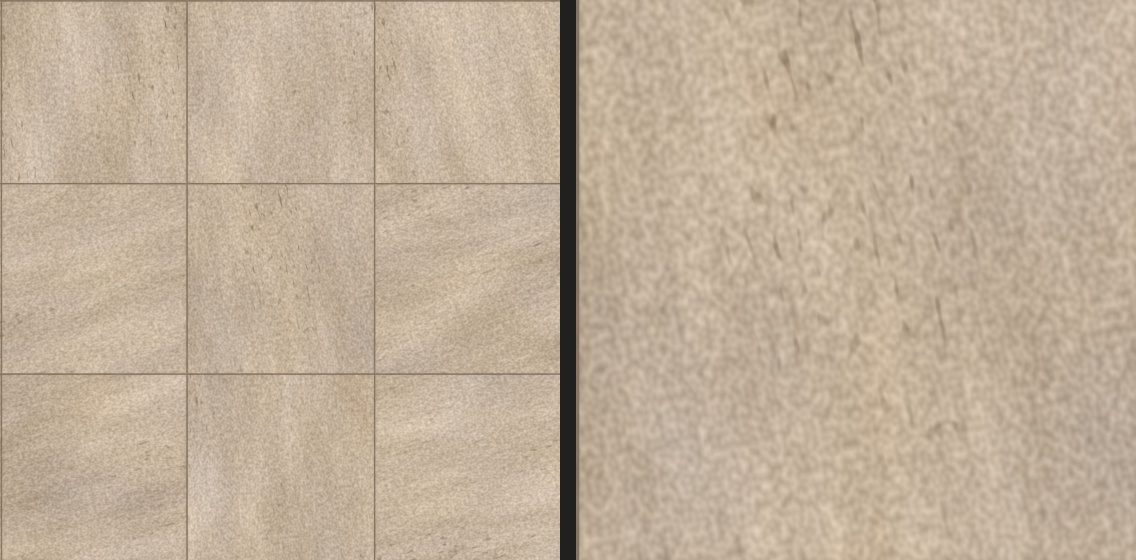
Left, the full canvas; right, a detail of the centre.
Give the GLSL for this texture, as a Shadertoy shader.

```glsl
const vec3 STONE = vec3(0.776, 0.706, 0.624);
const vec3 JOINT = vec3(0.51, 0.44, 0.375);
const vec3 OCHRE_SHIFT = vec3(0.004, -0.008, -0.036);
const vec4 COLUMN_JOINTS = vec4(0.0025, 0.334, 0.669, 1.004);
const vec4 ROW_JOINTS = vec4(-0.004, 0.332, 0.672, 0.9985);
const float JOINT_HALF_WIDTH = 0.0013;

float hash(vec2 p) {
    vec3 h = fract(p.xyx * 0.1031);
    h += dot(h, h.yzx + 33.33);
    return fract((h.x + h.y) * h.z);
}

mat2 rotation(float angle) {
    float c = cos(angle), s = sin(angle);
    return mat2(c, -s, s, c);
}

// Slope contribution of one lattice corner
float corner(vec2 cell, vec2 local, vec2 offset) {
    float angle = 6.28318 * hash(cell + offset);
    return dot(vec2(cos(angle), sin(angle)), local - offset);
}

float gradientNoise(vec2 p) {
    vec2 cell = floor(p), f = p - cell;
    vec2 w = f * f * f * (f * (f * 6.0 - 15.0) + 10.0);
    float low = mix(corner(cell, f, vec2(0, 0)), corner(cell, f, vec2(1, 0)), w.x);
    float high = mix(corner(cell, f, vec2(0, 1)), corner(cell, f, vec2(1, 1)), w.x);
    return mix(low, high, w.y);
}

float fbm(vec2 p) {
    float sum = 0.0, amplitude = 1.0;
    for (int i = 0; i < 5; i++) {
        sum += amplitude * gradientNoise(p);
        p = rotation(0.15) * p * 2.03 + 17.3;
        amplitude *= 0.55;
    }
    return sum;
}

// Returns the tile index along one axis and the distance to the nearest joint
vec2 locate(float x, vec4 joints) {
    vec4 d = abs(x - joints);
    float index = step(joints.y, x) + step(joints.z, x);
    return vec2(index, min(min(d.x, d.y), min(d.z, d.w)));
}

// Bedding direction: upright in the top row and middle column, else near level
float grainAngle(vec2 tile) {
    float upright = max(step(1.5, tile.y), 1.0 - step(0.5, abs(tile.x - 1.0)));
    return mix(0.22, 1.72, upright) + 0.28 * (hash(tile + 5.7) - 0.5);
}

// Dark flecks and broken hairlines gathered in bands along the grain
float wear(vec2 p) {
    float band = smoothstep(-0.05, 0.4, gradientNoise(p * vec2(0.9, 3.5) + 61.0));
    float flecks = smoothstep(0.25, 0.55, gradientNoise(p * vec2(17.0, 46.0)));
    float ridge = abs(gradientNoise(p * vec2(1.6, 6.0) + 29.0)
                      + 0.12 * gradientNoise(p * 19.0));
    float broken = smoothstep(0.05, 0.4, gradientNoise(p * vec2(7.0, 12.0) + 43.0));
    float hairline = (1.0 - smoothstep(0.0, 0.035, ridge)) * broken;
    return flecks * (0.12 + 0.88 * band) + 0.5 * hairline * band;
}

// Fine granular surface, slightly drawn out along the grain
float grain(vec2 p) {
    return 0.07 * gradientNoise(p * vec2(34.0, 46.0))
         + 0.10 * gradientNoise(p * vec2(68.0, 83.0) + 11.0);
}

vec3 stone(vec2 p, float shade) {
    float clouds = fbm(p * vec2(0.9, 2.6));
    float streaks = fbm(p * vec2(2.5, 13.0) + 37.0);
    float ochre = fbm(p * vec2(1.1, 2.2) + 83.0);
    float tone = 0.085 * clouds + 0.035 * streaks + grain(p) + shade;
    return STONE + tone + OCHRE_SHIFT * ochre - 0.14 * wear(p);
}

void mainImage(out vec4 fragColor, in vec2 fragCoord) {
    vec2 uv = fragCoord / iResolution.xy;
    float pixel = 1.0 / min(iResolution.x, iResolution.y);

    // Tile layout
    vec2 column = locate(uv.x, COLUMN_JOINTS);
    vec2 row = locate(uv.y, ROW_JOINTS);
    vec2 tile = vec2(column.x, row.x);
    float edge = min(column.y, row.y);

    // Each tile is cut from its own part of the stone
    vec2 local = uv * 3.0 - tile - 0.5;
    vec2 cut = 40.0 + 50.0 * vec2(hash(tile + 1.3), hash(tile + 9.1));
    vec2 p = rotation(grainAngle(tile)) * local + cut;
    float shade = 0.025 * (hash(tile + 3.9) - 0.5);
    vec3 color = stone(p, shade);

    // Worn rim and joint
    color -= 0.05 * exp(-edge * 380.0);
    float joint = 1.0 - smoothstep(JOINT_HALF_WIDTH - 0.6 * pixel,
                                   JOINT_HALF_WIDTH + 0.6 * pixel, edge);
    vec3 grout = JOINT + 0.06 * gradientNoise(uv * 45.0);
    color = mix(color, grout, 0.9 * joint);

    fragColor = vec4(clamp(color, 0.0, 1.0), 1.0);
}
```
